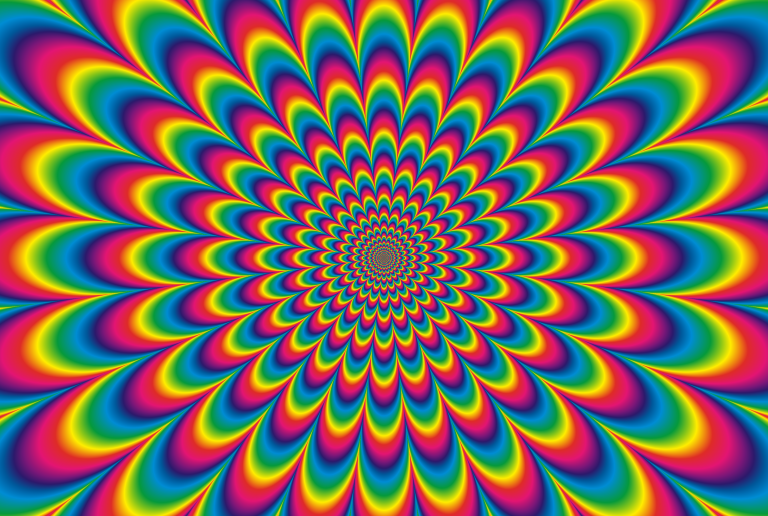
Reproduce this background procedurally as a WebGL 1 fragment shader.

```glsl
precision highp float;
// Psychedelic rainbow flower: 24 mirrored petals radiate from the centre.
// A repeating colour ramp runs along the logarithm of the radius, and each
// ring is bent into elliptical arches that meet in cusps between petals.

uniform vec2 u_resolution;

const float TAU = 6.2831853;
const float PETALS = 24.0;
const float RING_STEP = 0.35;      // log-radius between equal colours
const float YELLOW_RADIUS = 0.694; // a yellow crest, in canvas heights
const float ARCH_DEPTH = 0.85;     // arch length, in colour cycles
const int SAMPLES = 4;             // antialiasing grid per axis

const vec3 YELLOW = vec3(1.00, 0.93, 0.00);
const vec3 ORANGE = vec3(0.93, 0.50, 0.07);
const vec3 RED    = vec3(0.87, 0.17, 0.15);
const vec3 PINK   = vec3(0.89, 0.08, 0.45);
const vec3 PURPLE = vec3(0.47, 0.09, 0.47);
const vec3 NAVY   = vec3(0.17, 0.10, 0.42);
const vec3 BLUE   = vec3(0.00, 0.34, 0.60);
const vec3 AZURE  = vec3(0.00, 0.55, 0.83);
const vec3 GREEN  = vec3(0.02, 0.60, 0.23);
const vec3 LIME   = vec3(0.52, 0.77, 0.10);
const vec3 MEAN   = vec3(0.42, 0.38, 0.34);

// Blend towards the next ramp colour between two positions.
vec3 rampTo(vec3 base, vec3 next, float start, float end, float t) {
  return mix(base, next, clamp((t - start) / (end - start), 0.0, 1.0));
}

// Cyclic rainbow, ordered from the inside of a ring outwards.
vec3 rainbow(float phase) {
  float t = fract(phase);
  vec3 color = rampTo(YELLOW, ORANGE, 0.00, 0.08, t);
  color = rampTo(color, RED,    0.08, 0.14, t);
  color = rampTo(color, PINK,   0.14, 0.28, t);
  color = rampTo(color, PURPLE, 0.28, 0.40, t);
  color = rampTo(color, NAVY,   0.40, 0.48, t);
  color = rampTo(color, BLUE,   0.48, 0.56, t);
  color = rampTo(color, AZURE,  0.56, 0.66, t);
  color = rampTo(color, GREEN,  0.66, 0.83, t);
  color = rampTo(color, LIME,   0.83, 0.92, t);
  return rampTo(color, YELLOW,  0.92, 1.00, t);
}

// Phase offset across one petal: 0 on its axis, steepest at its edges.
float petalArch(float angle, float count, float depth) {
  float across = 2.0 * fract(angle * count / TAU + 0.5) - 1.0;
  return depth * (1.0 - sqrt(max(0.0, 1.0 - across * across)));
}

vec3 flower(vec2 p, float pixel) {
  float radius = max(length(p), 0.0001);
  float angle = atan(p.y, p.x + 0.000001);
  float phase = log(radius / YELLOW_RADIUS) / RING_STEP
              + petalArch(angle, PETALS, ARCH_DEPTH);
  // Rings thinner than a pixel settle into their average colour.
  float detail = smoothstep(1.0, 5.0, radius / pixel);
  return mix(MEAN, rainbow(phase), detail);
}

void main() {
  float pixel = 1.0 / u_resolution.y;
  vec2 center = 0.5 * u_resolution;
  vec3 sum = vec3(0.0);

  // Average a regular grid of points inside the pixel.
  for (int y = 0; y < SAMPLES; y++) {
    for (int x = 0; x < SAMPLES; x++) {
      vec2 offset = (vec2(float(x), float(y)) + 0.5) / float(SAMPLES) - 0.5;
      sum += flower((gl_FragCoord.xy + offset - center) * pixel, pixel);
    }
  }
  gl_FragColor = vec4(sum / float(SAMPLES * SAMPLES), 1.0);
}
```
